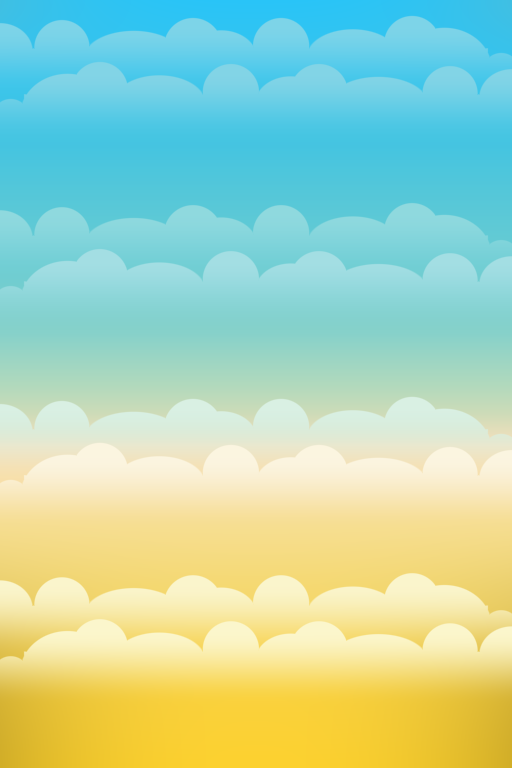
Give the GLSL for this background, as a Shadertoy shader.

```glsl
// Four double banks of soft clouds over a sky that turns from blue to gold.
// Each bank is one silhouette of ellipses, drawn once as is and once mirrored
// and lowered; its tint fades downward into the layered sky gradient.

const float CANVAS_HEIGHT = 1.494;      // in canvas widths
const float FRONT_DROP = 0.0895;        // front cloud below the back cloud
const float FADE_START = 0.05;          // cloud opacity, measured from bank top
const float FADE_END = 0.195;
const float BODY_TOP = 0.094;           // solid part under the puffs
const float BODY_RIGHT = 0.953;
const float CORNER_SHADE = 0.17;
const vec3 TOP_CORNER = vec3(0.25, 0.75, 0.89);

const int BANKS = 4;
const float BANK_Y[BANKS] = float[](0.0, 0.364, 0.741, 1.084);
const vec3 BACK_TINT[BANKS] = vec3[](
    vec3(0.49, 0.83, 0.91), vec3(0.56, 0.85, 0.87),
    vec3(0.85, 0.94, 0.89), vec3(0.98, 0.96, 0.80));
const vec3 FRONT_TINT[BANKS] = vec3[](
    vec3(0.51, 0.83, 0.90), vec3(0.64, 0.87, 0.89),
    vec3(0.985, 0.96, 0.88), vec3(0.985, 0.965, 0.80));

// Puffs of the silhouette: centre, radii
const int PUFFS = 10;
const vec4 PUFF[PUFFS] = vec4[](
    vec4(0.000, 0.101, 0.064, 0.056), vec4(0.121, 0.093, 0.054, 0.054),
    vec4(0.261, 0.113, 0.097, 0.053), vec4(0.377, 0.092, 0.057, 0.057),
    vec4(0.432, 0.113, 0.070, 0.054), vec4(0.549, 0.090, 0.055, 0.055),
    vec4(0.689, 0.111, 0.090, 0.054), vec4(0.805, 0.086, 0.055, 0.055),
    vec4(0.868, 0.136, 0.093, 0.082), vec4(0.979, 0.134, 0.034, 0.031));

// Sky stops: colour, depth below the top edge
const int STOPS = 12;
const vec4 SKY[STOPS] = vec4[](
    vec4(0.16, 0.77, 0.97, 0.00), vec4(0.27, 0.77, 0.88, 0.19),
    vec4(0.33, 0.78, 0.85, 0.25), vec4(0.42, 0.80, 0.82, 0.35),
    vec4(0.53, 0.82, 0.79, 0.435), vec4(0.69, 0.85, 0.74, 0.50),
    vec4(0.81, 0.86, 0.72, 0.54), vec4(0.97, 0.88, 0.74, 0.58),
    vec4(0.965, 0.87, 0.56, 0.69), vec4(0.96, 0.85, 0.45, 0.76),
    vec4(0.98, 0.82, 0.23, 0.92), vec4(0.99, 0.82, 0.18, 1.00));

vec3 skyColor(float across, float depth) {
    vec3 color = SKY[0].rgb;
    for (int i = 1; i < STOPS; i++) {
        float blend = (depth - SKY[i - 1].a) / (SKY[i].a - SKY[i - 1].a);
        color = mix(color, SKY[i].rgb, clamp(blend, 0.0, 1.0));
    }
    // Cooler top corners and browner lower corners
    float side = pow(abs(across * 2.0 - 1.0), 2.5);
    color = mix(color, TOP_CORNER, side * (1.0 - smoothstep(0.0, 0.12, depth)));
    return color * (1.0 - CORNER_SHADE * side * smoothstep(0.65, 1.0, depth));
}

// Approximate signed distance to the cloud; y points down
float cloudDistance(vec2 p) {
    float d = max(BODY_TOP - p.y, p.x - BODY_RIGHT);
    d = min(d, PUFF[PUFFS - 1].y - p.y);
    for (int i = 0; i < PUFFS; i++) {
        vec2 radii = PUFF[i].zw;
        float puff = (length((p - PUFF[i].xy) / radii) - 1.0) * min(radii.x, radii.y);
        d = min(d, puff);
    }
    return d;
}

float cloudOpacity(vec2 p, float pixel) {
    float inside = 1.0 - smoothstep(-pixel, pixel, cloudDistance(p));
    return inside * (1.0 - smoothstep(FADE_START, FADE_END, p.y));
}

void mainImage(out vec4 fragColor, in vec2 fragCoord) {
    vec2 uv = fragCoord / iResolution.xy;
    float depth = 1.0 - uv.y;
    float pixel = 0.8 / iResolution.x;
    vec3 color = skyColor(uv.x, depth);

    // Back cloud, then its mirrored front cloud, in each bank
    for (int i = 0; i < BANKS; i++) {
        vec2 p = vec2(uv.x, depth * CANVAS_HEIGHT - BANK_Y[i]);
        vec2 mirrored = vec2(1.0 - p.x, p.y - FRONT_DROP);
        color = mix(color, BACK_TINT[i], cloudOpacity(p, pixel));
        color = mix(color, FRONT_TINT[i], cloudOpacity(mirrored, pixel));
    }
    fragColor = vec4(color, 1.0);
}
```
